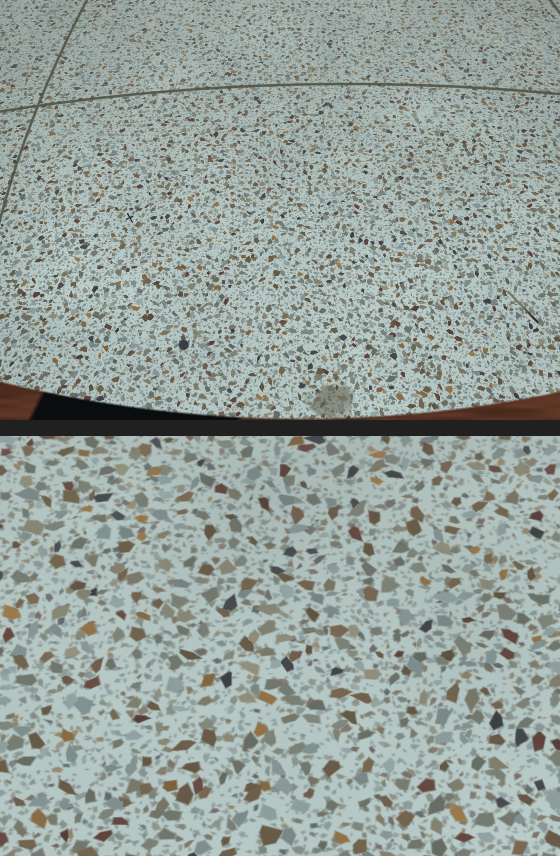
Top: the whole. Bottom: its middle third, enlarged.
A Shadertoy shader for this texture:

```glsl
// Pale terrazzo floor with angular stone chips, curved joints and a dark rim, seen at a slant.

const float HORIZON = 2.6;
const vec3 CEMENT_NEAR = vec3(0.715, 0.790, 0.780);
const vec3 CEMENT_FAR = vec3(0.655, 0.715, 0.700);
const vec3 PALE_STONE = vec3(0.575, 0.630, 0.620);
const vec3 JOINT = vec3(0.31, 0.32, 0.26);

vec3 hash3(vec2 p) {
    vec3 q = fract(p.xyx * vec3(0.1031, 0.1030, 0.0973));
    q += dot(q, q.yxz + 33.33);
    return fract((q.xxy + q.yzz) * q.zyx);
}

float valueNoise(vec2 p) {
    vec2 i = floor(p), f = fract(p);
    f = f * f * (3.0 - 2.0 * f);
    float low = mix(hash3(i).x, hash3(i + vec2(1, 0)).x, f.x);
    float high = mix(hash3(i + vec2(0, 1)).x, hash3(i + vec2(1, 1)).x, f.x);
    return mix(low, high, f.y);
}

float fbm(vec2 p) {
    return 0.55 * valueNoise(p) + 0.3 * valueNoise(p * 2.1 + 7.0) + 0.15 * valueNoise(p * 4.3 + 19.0);
}

// Coverage of a region where the distance is negative
float fill(float d, float soft) {
    return 1.0 - smoothstep(-soft, soft, d);
}

float segmentDistance(vec2 p, vec2 a, vec2 b) {
    vec2 along = b - a;
    return length(p - a - along * clamp(dot(p - a, along) / dot(along, along), 0.0, 1.0));
}

// Irregular stretched polygon, bounded by five random sides
float chipDistance(vec2 q, float radius, float turn, vec2 id) {
    float c = cos(turn), s = sin(turn);
    q = mat2(c, -s, s, c) * q;
    q.y *= 1.2 + 0.6 * hash3(id + 83.0).x;
    float d = -1.0;
    for (int i = 0; i < 5; i++) {
        vec3 h = hash3(id + float(i) * 13.7);
        float angle = (float(i) + 0.7 * h.x) * 1.2566;
        d = max(d, dot(q, vec2(cos(angle), sin(angle))) - radius * (0.65 + 0.4 * h.y));
    }
    return d;
}

vec3 stoneColor(float pick, float shade) {
    vec3 c = vec3(0.44, 0.46, 0.42);                      // olive grey
    c = mix(c, vec3(0.51, 0.57, 0.57), step(0.30, pick)); // blue grey
    c = mix(c, vec3(0.41, 0.35, 0.27), step(0.50, pick)); // brown
    c = mix(c, vec3(0.50, 0.49, 0.42), step(0.70, pick)); // tan
    c = mix(c, vec3(0.53, 0.41, 0.25), step(0.83, pick)); // ochre
    c = mix(c, vec3(0.36, 0.25, 0.22), step(0.89, pick)); // rust
    c = mix(c, vec3(0.25, 0.26, 0.27), step(0.94, pick)); // charcoal
    return c * (0.87 + 0.26 * shade);
}

// One scatter of chips: colour in rgb, coverage in a
vec4 chips(vec2 p, float cell, vec2 radii, float density, float paleness, float soft, float seed) {
    vec4 best = vec4(0.0);
    vec2 home = floor(p / cell);
    for (int j = -1; j <= 1; j++)
    for (int i = -1; i <= 1; i++) {
        vec2 id = home + vec2(i, j);
        vec3 place = hash3(id + seed);
        vec3 kind = hash3(id + seed + 57.0);
        if (place.z > density) continue;
        vec2 q = p - (id + 0.1 + 0.8 * place.xy) * cell;
        float d = chipDistance(q, mix(radii.x, radii.y, kind.x), kind.y * 6.2832, id + seed);
        float cover = fill(d, soft);
        if (cover > best.a) {
            vec3 stone = stoneColor(kind.z, fract(kind.x * 17.0));
            best = vec4(mix(stone, PALE_STONE, paleness), cover);
        }
    }
    return best;
}

vec3 layer(vec3 below, vec4 above, float strength) {
    return mix(below, above.rgb, above.a * strength);
}

void mainImage(out vec4 fragColor, in vec2 fragCoord) {
    vec2 p = fragCoord / iResolution.y;
    p.x *= 1.33333 * iResolution.y / iResolution.x;

    // Perspective floor plane
    float shrink = HORIZON / (HORIZON - p.y);
    vec2 ground = vec2(p.x - 0.667, HORIZON) * shrink;
    float soft = 0.0015 * shrink;
    float clarity = mix(1.0, 0.75, smoothstep(0.5, 1.0, p.y));

    // Cement and three sizes of chips
    vec3 col = mix(CEMENT_NEAR, CEMENT_FAR, smoothstep(0.2, 1.0, p.y));
    col = layer(col, chips(ground, 0.0085, vec2(0.0014, 0.0036), 0.8, 0.75, soft, 211.0), 0.85 * clarity);
    col = layer(col, chips(ground, 0.0135, vec2(0.0024, 0.0056), 0.8, 0.35, soft, 431.0), 0.9 * clarity);
    col = layer(col, chips(ground, 0.0215, vec2(0.0055, 0.0110), 0.78, 0.05, soft, 677.0), clarity);

    // Worn patches and dim corners
    col *= 0.95 + 0.10 * fbm(ground * 5.0 + 31.0);
    col *= 1.0 - 0.10 * smoothstep(0.5, 0.95, length(p - vec2(0.70, 0.40)));

    // Brown stain near the rim
    float stain = length((p - vec2(0.79, 0.045)) * vec2(1.0, 0.9)) - 0.085 + 0.075 * fbm(p * 32.0);
    col = mix(col, vec3(0.40, 0.39, 0.32), 0.6 * fill(stain, 0.015));

    // Joints between the slabs
    float across = abs(p.y - 0.800 + 0.095 * pow(p.x - 0.83, 2.0));
    float rise = p.y - 0.747;
    float leftJoint = abs(p.x - 0.09 - 0.40 * rise - 0.25 * rise * rise) * 0.93;
    float rightJoint = abs(p.x - 1.31 - 0.75 * (1.0 - p.y)) * 0.8;
    float joint = min(across, min(leftJoint, rightJoint));
    col = mix(col, JOINT, 0.9 * fill(joint - 0.0030, 0.0018));

    // Dark disc, twig and crossed scrap
    col = mix(col, vec3(0.20, 0.25, 0.28), fill(length(p - vec2(0.4375, 0.179)) - 0.012, 0.002));
    float twig = segmentDistance(p, vec2(1.21, 0.305), vec2(1.28, 0.233));
    vec3 twigColor = mix(vec3(0.46, 0.46, 0.37), vec3(0.18, 0.17, 0.15), smoothstep(1.24, 1.27, p.x));
    col = mix(col, twigColor, fill(twig - 0.0025, 0.0015));
    vec2 scrap = p - vec2(0.309, 0.481);
    float cross = min(segmentDistance(scrap, vec2(-0.005, 0.010), vec2(0.006, -0.010)),
                      segmentDistance(scrap, vec2(-0.008, -0.003), vec2(0.007, 0.004)));
    col = mix(col, vec3(0.14, 0.15, 0.14), fill(cross - 0.0015, 0.0015));

    // Curved rim: wood at both ends, black between
    float rim = p.y - 0.003 - 0.17 * pow(p.x - 0.72, 2.0);
    float black = smoothstep(-0.008, 0.008, p.x - 0.07 - 0.5 * p.y) * fill(p.x - 0.57, 0.01);
    vec3 wood = vec3(0.33, 0.19, 0.13) * (0.8 + 0.4 * valueNoise(p * vec2(12.0, 90.0)));
    vec3 rimColor = mix(wood, vec3(0.04, 0.05, 0.06), black);
    col = mix(col, rimColor, fill(rim, 0.004));

    fragColor = vec4(col, 1.0);
}
```
